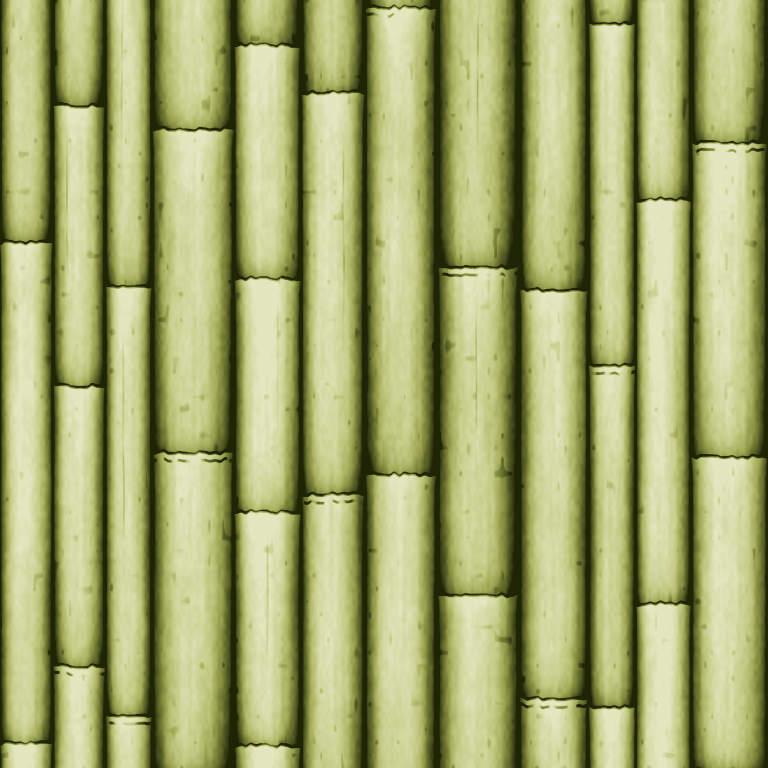
Reproduce this texture procedurally as a WebGL 2 fragment shader.

```glsl
#version 300 es
precision highp float;
// Wall of twelve upright green bamboo stalks with dark, ragged joints.
uniform vec2 u_resolution;
out vec4 fragColor;

// Each stalk: right edge, first joint measured from the top, joint spacing.
const vec3 STALKS[12] = vec3[12](
    vec3(.069, .316, .652), vec3(.137, .138, .365), vec3(.198, .374, .559),
    vec3(.305, .169, .421), vec3(.392, .059, .304), vec3(.475, .121, .523),
    vec3(.569, .010, .608), vec3(.676, .349, .427), vec3(.766, .378, .532),
    vec3(.828, .031, .445), vec3(.900, .260, .526), vec3(1.0, .186, .409));

float hash(vec2 p) {
    vec3 q = fract(p.xyx * .1031);
    q += dot(q, q.yzx + 33.33);
    return fract((q.x + q.y) * q.z);
}

float noise(vec2 p) {
    vec2 c = floor(p), f = fract(p);
    f = f * f * (3. - 2. * f);
    return mix(mix(hash(c), hash(c + vec2(1, 0)), f.x),
               mix(hash(c + vec2(0, 1)), hash(c + 1.), f.x), f.y);
}

// Tone 0 is the gap between stalks, tone 5 the highlight.
vec3 bambooColor(float tone) {
    vec3 color = mix(vec3(.12, .14, .02), vec3(.28, .31, .12), clamp(tone, 0., 1.));
    color = mix(color, vec3(.45, .48, .20), clamp(tone - 1., 0., 1.));
    color = mix(color, vec3(.64, .67, .35), clamp(tone - 2., 0., 1.));
    color = mix(color, vec3(.77, .80, .53), clamp(tone - 3., 0., 1.));
    return mix(color, vec3(.86, .88, .70), clamp(tone - 4., 0., 1.3));
}

float stroke(float dist, float width) {
    return 1. - smoothstep(width * .4, width * 1.3, abs(dist));
}

void main() {
    vec2 p = gl_FragCoord.xy / u_resolution;

    // Find the stalk and the position across it
    int id = 0;
    float left = 0.;
    while (id < 11 && p.x > STALKS[id].x) {
        left = STALKS[id].x;
        id++;
    }
    vec3 stalk = STALKS[id];
    float width = stalk.x - left;
    float across = (p.x - left) / width;
    float seed = hash(vec2(float(id) * 7. + 3., 19.));

    // Distance below the nearest joint, slightly bowed and ragged
    float bow = (across - .5) * (across - .5) * .012 * (seed - .3);
    float ragged = (noise(vec2(p.x * 150., float(id))) - .5) * .004;
    float along = (1. - p.y + bow + ragged - stalk.y) / stalk.z;
    float joint = floor(along + .5);
    float below = (along - joint) * stalk.z;
    vec2 cell = vec2(float(id) + 5., floor(along) + 11.);
    float jointSeed = hash(vec2(float(id) + 41., joint + 23.));

    // Rounded body, flaring at the joints
    float peak = .38 + .08 * seed;
    float side = abs(across - peak) / (across < peak ? peak : 1. - peak);
    side /= .965 + .05 * exp(-abs(below) * 70.);
    float tone = 5.3 - .5 * seed - 4.6 * pow(side, 2.4);
    tone -= smoothstep(.93, 1.02, side);

    // Each internode darkens downward, with a shadow above its joint
    tone += .35 - .6 * fract(along) - .4 * hash(cell);
    float above = max(-below, 0.), under = max(below, 0.);
    float upper = 1. - smoothstep(-.0015, .0015, below);
    tone -= upper * (1.5 * exp(-above * 65.) + .4 * exp(-above * 18.));
    tone += (1. - upper) * .6 * exp(-under * 35.) * (1. - side * side);

    // Fibres, blotches and fine grain
    tone += .5 * (noise(p * vec2(190., 9.)) - .5);
    tone += .6 * (noise(p * vec2(26., 6.) + 40.) - .5);
    tone += .4 * (noise(p * vec2(280., 130.)) - .5);
    tone += .3 * (noise(p * vec2(90., 45.) + 9.) - .5);
    tone -= .9 * smoothstep(.86, .98, noise(p * vec2(110., 60.) + 70.));

    // Thin lengthwise crack on some internodes
    float crackAt = .28 + .42 * hash(cell + 31.);
    float crack = stroke((across - crackAt) * width + .002 * noise(vec2(p.y * 14., seed)), .0014);
    float v = fract(along);
    crack *= smoothstep(.08, .2, v) * (1. - smoothstep(.45, .75, v));
    tone -= 1.5 * crack * step(.6, hash(cell + 57.)) * noise(vec2(p.y * 35., seed * 50.));

    // Dark joint line, doubled on some joints
    float broken = noise(vec2(p.x * 110., jointSeed * 60.));
    tone -= stroke(below, .0024) * (1.6 + 2.2 * broken);
    tone -= stroke(below - .010, .0022) * 3. * step(.72, jointSeed) * smoothstep(.3, .7, broken);

    fragColor = vec4(bambooColor(tone), 1.);
}
```
